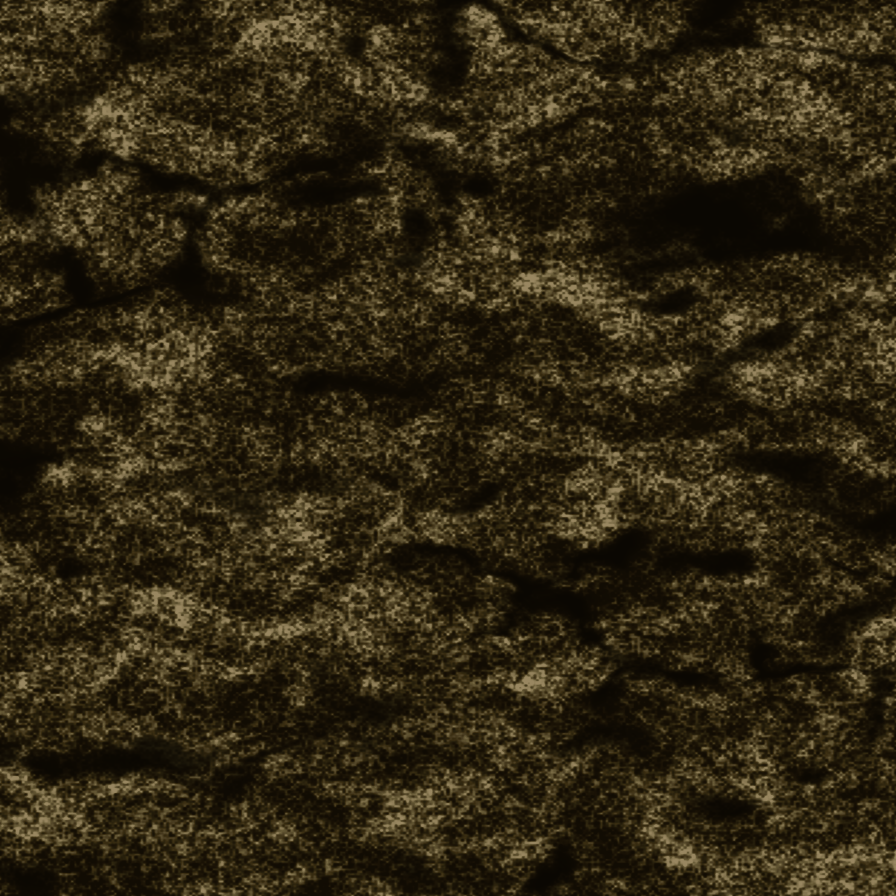
This texture is drawn by a WebGL 1 fragment shader. Its source:

```glsl
precision highp float;
// Dark ochre rock face with grainy relief, horizontal ledges and soft black crevices.
uniform vec2 u_resolution;

vec2 hash2(vec2 p) {
  vec3 q = fract(p.xyx * vec3(0.1031, 0.1030, 0.0973));
  q += dot(q, q.yzx + 33.33);
  return fract((q.xx + q.yz) * q.zy);
}

float noise(vec2 p) {
  vec2 i = floor(p), f = fract(p);
  f = f * f * (3.0 - 2.0 * f);
  float low = mix(hash2(i).x, hash2(i + vec2(1.0, 0.0)).x, f.x);
  float high = mix(hash2(i + vec2(0.0, 1.0)).x, hash2(i + 1.0).x, f.x);
  return mix(low, high, f.y);
}

float fbm(vec2 p) {
  float sum = 0.0, weight = 0.5;
  for (int i = 0; i < 5; i++) {
    sum += weight * noise(p);
    p = mat2(1.94, 0.36, -0.36, 1.94) * p + 17.3;
    weight *= 0.5;
  }
  return sum / 0.96875;
}

// Gap between the two nearest cell centres: zero along the block joints.
float jointDistance(vec2 p) {
  vec2 cell = floor(p);
  float nearest = 9.0, second = 9.0;
  for (int y = -1; y <= 1; y++) {
    for (int x = -1; x <= 1; x++) {
      vec2 id = cell + vec2(float(x), float(y));
      float d = length(id + hash2(id + 41.0) - p);
      second = min(second, max(nearest, d));
      nearest = min(nearest, d);
    }
  }
  return second - nearest;
}

// Dark joints of varying width with ragged rims, and a few soft pits.
float crevices(vec2 p, float ragged) {
  float width = 0.08 + 0.20 * noise(p * vec2(8.0, 11.0) + 5.0);
  float open = smoothstep(0.42, 0.75, noise(p * vec2(5.0, 8.0) + 23.0));
  float gap = jointDistance(p * vec2(3.4, 7.5)) + ragged * 0.25;
  float joint = open * (1.0 - smoothstep(-0.02, width, gap));
  float pit = smoothstep(0.76, 1.0, noise(p * vec2(11.0, 19.0) + 61.0) + ragged * 0.3);
  return max(joint, pit);
}

// Colour ramp whose stops follow the share of each tone.
vec3 rockColor(float t) {
  vec3 c = mix(vec3(0.065, 0.045, 0.012), vec3(0.10, 0.07, 0.02), smoothstep(0.0, 0.15, t));
  c = mix(c, vec3(0.16, 0.13, 0.05), clamp((t - 0.15) / 0.29, 0.0, 1.0));
  c = mix(c, vec3(0.23, 0.18, 0.07), clamp((t - 0.44) / 0.22, 0.0, 1.0));
  c = mix(c, vec3(0.30, 0.25, 0.14), clamp((t - 0.66) / 0.16, 0.0, 1.0));
  c = mix(c, vec3(0.40, 0.35, 0.21), clamp((t - 0.82) / 0.11, 0.0, 1.0));
  return mix(c, vec3(0.60, 0.53, 0.38), clamp((t - 0.93) / 0.06, 0.0, 1.0));
}

void main() {
  vec2 p = gl_FragCoord.xy / u_resolution.y;
  vec2 bend = vec2(fbm(p * 7.0), fbm(p * 7.0 + 31.0)) - 0.5;
  vec2 q = p + bend * vec2(0.16, 0.10);

  // Broad lumps, lit from above
  vec2 lumps = q * vec2(6.0, 12.0);
  float height = fbm(lumps);
  float relief = height - fbm(lumps + vec2(0.05, 0.25));
  float clumps = fbm(p * vec2(26.0, 42.0) + bend * 3.0) - 0.5;

  // Sandy speckle at two sizes
  float grain = noise(p * vec2(150.0, 205.0)) - 0.5;
  float speckle = noise(p * vec2(310.0, 370.0) + 9.0) - 0.5;

  float crevice = crevices(q, clumps);
  float surface = (height - 0.5) * 2.6 + relief * 3.6 + clumps * 3.6;
  float sand = grain * 2.2 + speckle * 2.6;
  float tone = surface + sand * (1.0 - 0.7 * crevice) - 1.9 * crevice - 0.02;

  vec3 color = rockColor(1.0 / (1.0 + exp(-1.7 * tone)));
  color *= 1.0 - 0.4 * crevice;
  gl_FragColor = vec4(color, 1.0);
}
```
